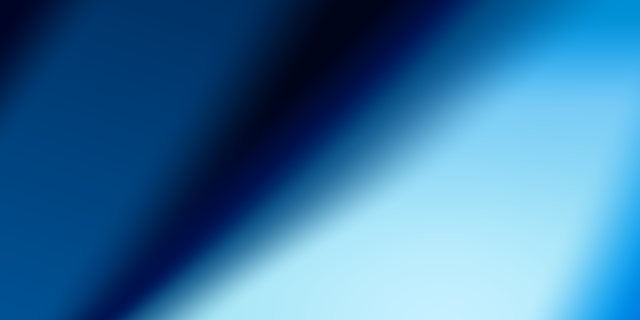
Reproduce this background procedurally as a WebGL 1 fragment shader.

```glsl
precision highp float;
// Soft diagonal light bands: a blue beam on the left, a dark navy fold, and a
// broad pale glow on the right with an azure rim. Each band is a smooth blend
// over the horizontal distance to a gently curved, slanted edge.

uniform vec2 u_resolution;

#define BEAM_SOFTNESS 0.27
#define GLOW_SOFTNESS 0.50
#define HALO_REACH 0.30
#define RIM_SOFTNESS 0.17
#define RIM_TOP 0.81
#define HOTSPOT vec2(1.38, -0.02)

const vec3 INK = vec3(0.0, 0.018, 0.10);
const vec3 NAVY = vec3(0.0, 0.035, 0.22);
const vec3 HALO = vec3(0.0, 0.07, 0.33);
const vec3 DEEP_BLUE = vec3(0.0, 0.28, 0.50);
const vec3 BEAM_LOW = vec3(0.0, 0.32, 0.58);
const vec3 BEAM_HIGH = vec3(0.0, 0.19, 0.39);
const vec3 GLOW_LOW = vec3(0.64, 0.90, 0.96);
const vec3 GLOW_HIGH = vec3(0.44, 0.78, 0.96);
const vec3 HOT = vec3(0.77, 0.94, 1.0);
const vec3 AZURE = vec3(0.0, 0.60, 0.93);
const vec3 AZURE_TOP = vec3(0.0, 0.56, 0.83);
const vec3 AZURE_LOW = vec3(0.0, 0.44, 0.86);

// Horizontal distance to a slanted edge that bends slightly with height
float edgeDistance(vec2 p, float base, float slope, float bend) {
  return p.x - (base + slope * p.y - bend * p.y * p.y);
}

// Dark fold with the blue beam on its left
vec3 beamLayer(vec2 p) {
  vec3 fold = mix(NAVY, INK, smoothstep(0.0, 0.75, p.y));
  vec3 beam = mix(BEAM_LOW, BEAM_HIGH, clamp(0.8 * p.y + 0.25 * p.x, 0.0, 1.0));
  float corner = edgeDistance(p, -0.49, 0.71, 0.0);
  beam = mix(vec3(0.0, 0.018, 0.15), beam, smoothstep(-0.16, 0.13, corner));
  float right = edgeDistance(p, 0.365, 0.72, 0.07);
  return mix(beam, fold, smoothstep(-BEAM_SOFTNESS, 0.07, right));
}

// Pale body, warmest at the hotspot, fading to azure at the top and right
vec3 glowLayer(vec2 p) {
  vec3 body = mix(GLOW_LOW, GLOW_HIGH, smoothstep(0.05, 0.85, p.y));
  vec2 offset = (p - HOTSPOT) * vec2(1.9, 2.6);
  body = mix(body, HOT, exp(-dot(offset, offset)));
  float right = edgeDistance(p, 1.79, 0.48, 0.06);
  float rightRim = smoothstep(-RIM_SOFTNESS, RIM_SOFTNESS, right);
  float topRim = smoothstep(-RIM_SOFTNESS, RIM_SOFTNESS, p.y - RIM_TOP);
  vec3 rim = mix(AZURE, AZURE_TOP, smoothstep(0.7, 1.0, p.y));
  rim = mix(rim, AZURE_LOW, smoothstep(0.05, 0.3, right));
  return mix(body, rim, 1.0 - (1.0 - rightRim) * (1.0 - topRim));
}

void main() {
  // Height spans 0..1 and width 0..2
  vec2 p = gl_FragCoord.xy / u_resolution * vec2(2.0, 1.0);
  vec3 color = beamLayer(p);

  // Navy halo, deep blue shoulder, then the glow itself
  float t = edgeDistance(p, 0.385, 1.18, 0.10);
  float tightness = mix(0.7, 1.0, smoothstep(0.0, 0.5, p.y));
  color = mix(color, HALO, smoothstep(-HALO_REACH, 0.0, t / tightness));
  color = mix(color, DEEP_BLUE, smoothstep(-0.10, 0.10, t / tightness));
  float rise = (t + 0.04 * (1.0 - p.y)) / tightness;
  color = mix(color, glowLayer(p), smoothstep(0.0, GLOW_SOFTNESS, rise));

  gl_FragColor = vec4(color, 1.0);
}
```
